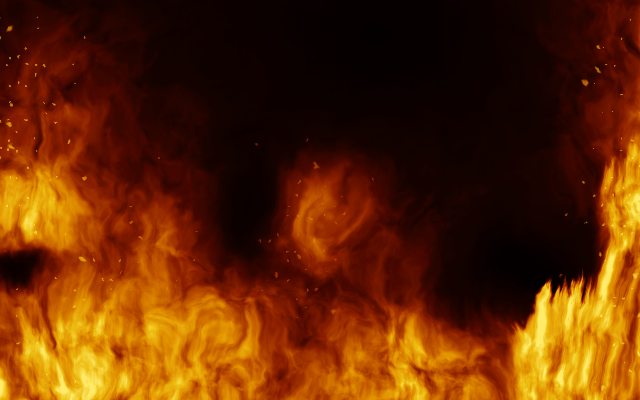
A Shadertoy shader for this background:

```glsl
float hash(vec2 p) {
    return fract(sin(dot(p, vec2(127.1, 311.7))) * 43758.5453);
}

float noise(vec2 p) {
    vec2 i = floor(p), f = fract(p);
    f = f * f * (3.0 - 2.0 * f);
    return mix(mix(hash(i), hash(i + vec2(1, 0)), f.x),
               mix(hash(i + vec2(0, 1)), hash(i + vec2(1, 1)), f.x), f.y);
}

float fbm(vec2 p) {
    float sum = 0.0, amp = 0.53;
    for (int i = 0; i < 5; i++) {
        sum += amp * noise(p);
        p = mat2(1.6, 1.1, -1.1, 1.6) * p + 7.3;
        amp *= 0.5;
    }
    return sum;
}

float glow(vec2 p, vec2 center, vec2 radius) {
    vec2 d = (p - center) / radius;
    return exp(-dot(d, d));
}

vec3 fireColor(float heat) {
    vec3 ramp[8] = vec3[8](
        vec3(0.02, 0.0, 0.0), vec3(0.09, 0.01, 0.0), vec3(0.29, 0.03, 0.0),
        vec3(0.55, 0.12, 0.0), vec3(0.75, 0.33, 0.0), vec3(0.88, 0.56, 0.0),
        vec3(0.93, 0.74, 0.07), vec3(1.0, 0.92, 0.42));
    float t = clamp(heat, 0.0, 0.999) * 7.0;
    int i = int(t);
    return mix(ramp[i], ramp[min(i + 1, 7)], fract(t));
}

// Broad layout of hot clouds and dark pockets
float cloudHeat(vec2 p) {
    float h = 0.06 + 0.34 * smoothstep(0.32, 0.0, p.y);
    h += 0.46 * glow(p, vec2(0.12, 0.12), vec2(0.55, 0.33));
    h += 0.44 * glow(p, vec2(0.03, 0.48), vec2(0.13, 0.10));
    h += 0.32 * glow(p, vec2(0.14, 0.68), vec2(0.26, 0.30));
    h += 0.27 * glow(p, vec2(0.46, 0.42), vec2(0.13, 0.20));
    h += 0.27 * glow(p, vec2(0.80, 0.49), vec2(0.10, 0.10));
    h += 0.26 * glow(p, vec2(0.88, 0.33), vec2(0.33, 0.25));
    h += 0.34 * glow(p, vec2(1.64, 0.75), vec2(0.25, 0.50));
    h += 0.30 * glow(p, vec2(1.03, 0.03), vec2(0.20, 0.17));
    h -= 0.28 * glow(p, vec2(0.60, 0.44), vec2(0.11, 0.15));
    h -= 0.14 * glow(p, vec2(0.78, 0.12), vec2(0.13, 0.14));
    h -= 0.16 * glow(p, vec2(1.30, 0.32), vec2(0.18, 0.12));
    h -= 0.06 * glow(p, vec2(0.95, 0.90), vec2(0.30, 0.25));
    h -= 0.45 * glow(p, vec2(0.03, 0.34), vec2(0.08, 0.05));
    return max(h, 0.0);
}

// Sharp wall of flame climbing the right side
float wallFlame(vec2 p) {
    float edge = 1.27 + 0.22 * smoothstep(0.12, 0.38, p.y)
               + 0.11 * smoothstep(0.50, 0.74, p.y);
    return smoothstep(-0.02, 0.05, p.x - edge);
}

// Scattered sparks, one per grid cell at most
float embers(vec2 p, float scale) {
    vec2 cell = floor(p * scale), center = (cell + 0.5) / scale;
    float density = 0.45 * glow(center, vec2(0.03, 0.75), vec2(0.10, 0.27))
                  + 0.28 * glow(center, vec2(0.80, 0.42), vec2(0.10, 0.18))
                  + 0.16 * glow(center, vec2(0.28, 0.28), vec2(0.26, 0.24))
                  + 0.25 * glow(center, vec2(1.57, 0.45), vec2(0.09, 0.5));
    float seed = hash(cell + scale);
    vec2 d = fract(p * scale) - 0.5;
    d -= 0.4 * (vec2(hash(cell + 3.1), hash(cell + 8.7)) - 0.5);
    float a = 3.0 * hash(cell + 5.3);
    d = mat2(cos(a), sin(a), -sin(a), cos(a)) * d;
    d += 0.16 * (vec2(noise(p * scale * 6.0), noise(p * scale * 6.0 + 31.0)) - 0.5);
    float size = 0.12 + 0.14 * hash(cell + 1.9);
    float spark = smoothstep(size, size * 0.4, length(d * vec2(1.0, 1.7)));
    return spark * step(1.0 - density, seed);
}

void mainImage(out vec4 fragColor, in vec2 fragCoord) {
    vec2 p = fragCoord / iResolution.xy * vec2(1.6, 1.0);

    // Turbulence: soft smoke, upright tongues and fine wisps
    vec2 warp = vec2(fbm(p * 5.0), fbm(p * 5.0 + 19.0)) - 0.5;
    float smoke = fbm(p * vec2(9.0, 7.0) + 3.0 * warp);
    float wisp = fbm(p * vec2(34.0, 24.0) + 7.0 * warp);
    float tongue = fbm(vec2(p.x * 20.0, p.y * 6.0) + 2.2 * warp);
    float streak = fbm(vec2(p.x * 46.0 - p.y * 5.0, p.y * 14.0) + 4.0 * warp);

    // Heat of the clouds, broken up more strongly where it burns
    vec2 q = p + 0.09 * warp;
    q.y -= 0.16 * (tongue - 0.5) * smoothstep(0.6, 0.1, p.y);
    float heat = cloudHeat(q);
    float burn = smoothstep(0.4, 0.75, heat);
    heat *= 1.0 + 0.9 * (smoke - 0.5) + 0.65 * (wisp - 0.5);
    heat += burn * (0.5 * (streak - 0.5) + 0.15 * (tongue - 0.5));

    // Flame wall with tapering tips
    vec2 w = p + 0.03 * warp;
    w.y -= 0.25 * (tongue - 0.5) + 0.16 * (streak - 0.5);
    float wallHeat = 0.73 + 0.85 * (streak - 0.5) + 0.25 * (tongue - 0.5)
                   + 0.3 * (wisp - 0.5);
    heat = mix(heat, wallHeat, wallFlame(w));

    // Sparks glow dimly in the smoke and brightly beside the flames
    vec3 color = fireColor(heat);
    float spark = max(embers(p, 21.0), embers(p + 0.013, 43.0));
    float edgeGlow = smoothstep(0.45, 0.1, p.x) + smoothstep(1.35, 1.5, p.x);
    float sparkHeat = 0.36 + 0.5 * max(heat, 0.0) + 0.2 * edgeGlow;
    color = mix(color, fireColor(sparkHeat), 0.85 * spark);

    fragColor = vec4(color, 1.0);
}
```
